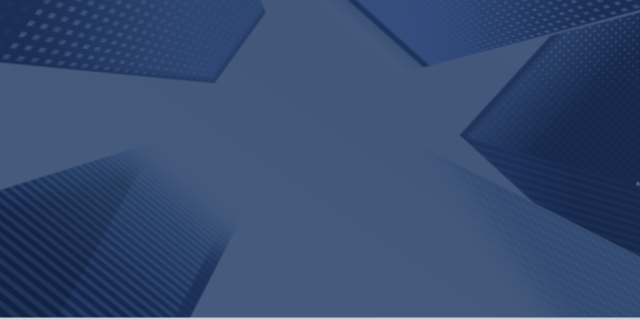
This background is drawn by a WebGL 2 fragment shader. Its source:

```glsl
#version 300 es
precision highp float;

uniform vec2 u_resolution;
out vec4 outColor;

const vec3 SKY = vec3(0.267, 0.347, 0.486);
const vec3 HAZE = vec3(0.185, 0.285, 0.445);
const vec3 STEEL = vec3(0.165, 0.250, 0.410);
const vec3 NAVY = vec3(0.105, 0.180, 0.335);
const vec3 INK = vec3(0.085, 0.155, 0.295);
const vec3 GLASS = vec3(0.275, 0.360, 0.500);
const vec3 BASE_LINE = vec3(0.79, 0.82, 0.85);
const float BASE_HEIGHT = 0.0078;
const float EDGE = 0.005;
const float LAMP_ROWS = 34.0;
const float LAMP_STEPS = 60.0;

float hash(vec2 p) {
    return fract(sin(dot(p, vec2(127.1, 311.7))) * 43758.5453);
}

// Signed distance to the line a-b, positive on its left
float side(vec2 p, vec2 a, vec2 b) {
    vec2 d = normalize(b - a);
    return dot(p - a, vec2(-d.y, d.x));
}

float fill(float d) {
    return smoothstep(-EDGE, EDGE, d);
}

// Soft repeated bands that fade to their mean when too fine
float bands(float t) {
    float wave = smoothstep(0.15, 0.4, abs(fract(t) - 0.5));
    return mix(wave, 0.45, smoothstep(0.25, 0.7, fwidth(t)));
}

// Window panes that shrink with depth towards a vanishing point
float panes(float edgeDistance, float depth, vec2 density) {
    float s = max(depth, 0.05);
    vec2 g = vec2(log(s), edgeDistance / s) * density;
    float tint = 0.75 + 0.25 * hash(floor(g));
    return bands(g.x + 0.5) * bands(g.y + 0.5) * tint;
}

vec3 northWest(vec3 col, vec2 p) {
    float base = side(p, vec2(0.0, 0.805), vec2(0.67, 0.74));
    float corner = side(p, vec2(0.67, 0.74), vec2(0.83, 0.96));
    float top = side(p, vec2(0.83, 0.96), vec2(0.815, 1.0));
    float depth = 1.05 - p.x + 0.73 * (p.y - 0.70);
    vec3 wall = mix(NAVY, STEEL * 1.1, smoothstep(0.0, 0.65, p.x));
    float lit = panes(base, depth, vec2(22.0, 30.0));
    lit *= mix(0.75, 0.2, smoothstep(0.3, 0.72, p.x));
    float shade = 1.0 - fill(p.x - 0.73 * p.y + 0.59);
    wall = mix(wall, GLASS, lit * (1.0 - 0.85 * shade));
    wall = mix(wall, NAVY, 0.5 * (1.0 - smoothstep(0.0, 0.025, min(base, corner))));
    return mix(col, wall, fill(min(min(base, corner), top)));
}

vec3 northEast(vec3 col, vec2 p) {
    float left = side(p, vec2(0.99, 1.0), vec2(1.25, 0.773));
    float foot = side(p, vec2(1.25, 0.773), vec2(1.333, 0.792));
    float base = side(p, vec2(1.333, 0.792), vec2(2.0, 0.969));
    float ridge = side(p, vec2(1.10, 1.0), vec2(1.333, 0.792));
    float depth = p.x - 1.1 + 1.08 * (p.y - 0.73);
    vec3 wall = mix(STEEL * 1.2, NAVY, smoothstep(1.25, 1.95, p.x));
    float lit = panes(base, depth, vec2(24.0, 44.0));
    wall = mix(wall, GLASS, lit * mix(0.2, 0.75, smoothstep(1.3, 1.75, p.x)));
    vec3 flank = mix(SKY, HAZE, 0.65 * smoothstep(0.0, 0.09, left));
    wall = mix(flank, wall, fill(ridge));
    wall = mix(wall, NAVY, 0.85 * (1.0 - smoothstep(0.003, 0.014, abs(ridge))));
    return mix(col, wall, fill(min(left, min(foot, base))));
}

vec3 southEast(vec3 col, vec2 p) {
    float top = side(p, vec2(2.0, 0.198), vec2(1.667, 0.367));
    float left = side(p, vec2(1.46, 0.27), vec2(1.64, 0.0));
    float weave = bands(left * 60.0) + bands(top * 45.0) - 0.9;
    vec3 wall = mix(HAZE, SKY, 0.25) + 0.012 * weave;
    return mix(col, wall, fill(top) * smoothstep(-0.02, 0.18, left));
}

vec3 east(vec3 col, vec2 p) {
    float top = side(p, vec2(2.0, 0.961), vec2(1.72, 0.888));
    float left = side(p, vec2(1.72, 0.888), vec2(1.437, 0.578));
    float low = side(p, vec2(1.437, 0.578), vec2(1.667, 0.367));
    float base = side(p, vec2(1.667, 0.367), vec2(2.0, 0.198));
    float ridge = side(p, vec2(1.437, 0.578), vec2(2.0, 0.414));
    float along = dot(p, normalize(vec2(0.283, 0.31)));
    vec3 wall = mix(STEEL, INK, smoothstep(0.0, 0.26, left));
    float weave = bands(left * 55.0) * bands(along * 50.0);
    wall += 0.05 * weave * (0.35 + smoothstep(0.65, 0.95, p.y));
    // Scattered lamps on a few floors
    vec2 g = vec2(along * LAMP_STEPS, left * LAMP_ROWS);
    float lamp = step(0.88, hash(vec2(floor(g.y), 3.0))) * step(0.45, hash(floor(g)));
    lamp *= 1.0 - smoothstep(0.12, 0.32, length((fract(g) - 0.5) * vec2(0.6, 1.0)));
    wall += 0.2 * lamp * smoothstep(1.72, 1.9, p.x) * (1.0 - smoothstep(0.6, 0.7, p.y));
    vec3 under = mix(NAVY * 1.08, INK, smoothstep(1.5, 1.85, p.x));
    wall = mix(under + 0.02 * bands(ridge * 45.0), wall, fill(ridge));
    wall = mix(wall, NAVY, 0.7 * (1.0 - smoothstep(0.01, 0.03, left)));
    return mix(col, wall, fill(min(min(top, left), min(low, base))));
}

vec3 southWest(vec3 col, vec2 p) {
    float top = side(p, vec2(0.47, 0.552), vec2(0.0, 0.406));
    float right = side(p, vec2(0.59, 0.0), vec2(0.755, 0.32));
    float fade = side(p, vec2(0.755, 0.32), vec2(0.47, 0.552));
    float depth = dot(vec2(0.8, 0.6) - p, vec2(0.62, 0.78));
    float near = smoothstep(0.3, 0.75, depth);
    vec3 wall = mix(HAZE, NAVY, near);
    float slats = bands(log(max(depth, 0.05)) * 25.0);
    wall += (slats - 0.35) * mix(0.03, 0.085, near) * vec3(0.8, 0.95, 1.0);
    // Shadow across the slats and the dark right flank
    float shadow = fill(side(p, vec2(0.25, 0.13), vec2(0.35, 0.31)));
    wall *= 1.0 - 0.12 * shadow * smoothstep(0.0, 0.1, top);
    float flank = 1.0 - smoothstep(0.035, 0.05, right);
    wall = mix(wall, NAVY, 0.8 * flank * (1.0 - smoothstep(0.1, 0.32, p.y)));
    return mix(col, wall, fill(min(top, right)) * smoothstep(-0.03, 0.17, fade));
}

void main() {
    vec2 p = gl_FragCoord.xy / u_resolution * vec2(2.0, 1.0);
    vec3 col = SKY + 0.006 * sin(p.x * 2.0 + p.y * 3.0);
    col = northWest(col, p);
    col = northEast(col, p);
    col = southEast(col, p);
    col = east(col, p);
    col = southWest(col, p);
    float strip = 1.0 - smoothstep(BASE_HEIGHT - 0.001, BASE_HEIGHT + 0.001, p.y);
    outColor = vec4(mix(col, BASE_LINE, strip), 1.0);
}
```
